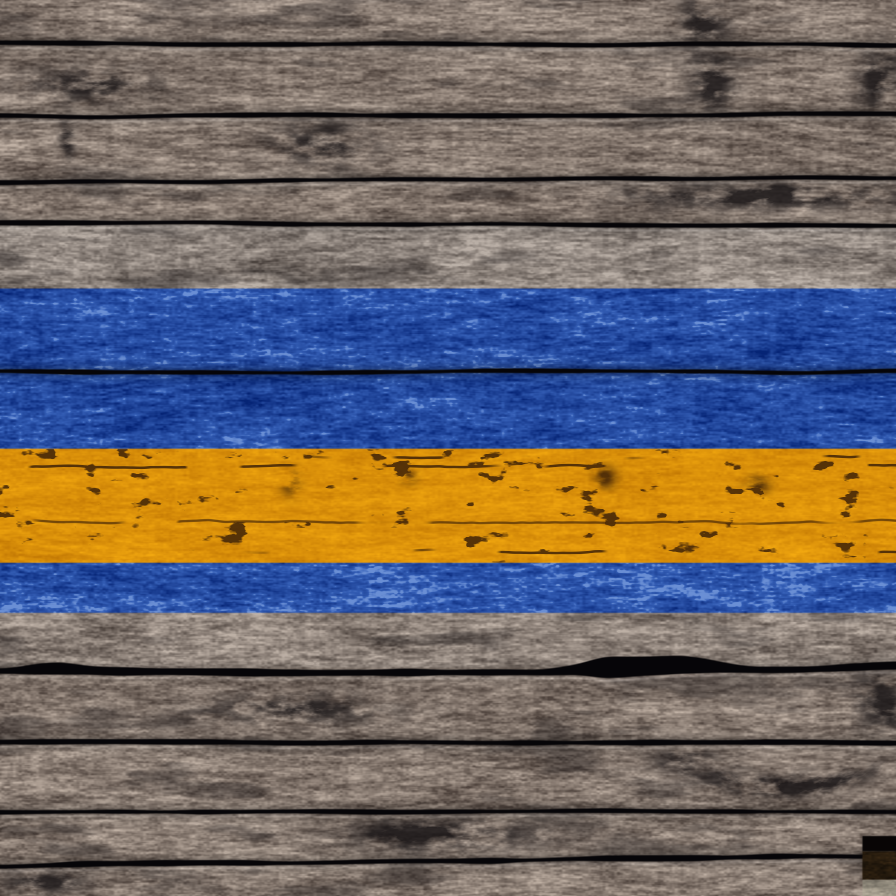
Give the GLSL for this texture, as a three.js fragment shader.

```glsl
// Weathered horizontal planks with painted blue and amber bands.
// Stretched value noise makes the grain; wobbling lines make the seams,
// and soft noisy ellipses make the stains, chips and knots.
varying vec2 vUv;

float hash(vec2 p) {
  return fract(sin(dot(p, vec2(127.1, 311.7))) * 43758.5453);
}

float noise(vec2 p) {
  vec2 i = floor(p), f = fract(p);
  f = f * f * (3.0 - 2.0 * f);
  return mix(mix(hash(i), hash(i + vec2(1, 0)), f.x),
             mix(hash(i + vec2(0, 1)), hash(i + vec2(1, 1)), f.x), f.y);
}

float fbm(vec2 p) {
  float sum = 0.0, amp = 0.5;
  for (int i = 0; i < 4; i++) {
    sum += amp * noise(p);
    p = p * 2.03 + 17.3;
    amp *= 0.5;
  }
  return sum / 0.94;
}

// Soft-edged horizontal band between two heights
float band(float y, float low, float high) {
  float e = 0.0012;
  return smoothstep(low - e, low + e, y) * (1.0 - smoothstep(high - e, high + e, y));
}

// Plank gap from left to right height: x = black core, y = shade, z = lit lower lip
vec3 seam(vec2 p, float left, float right, float halfWidth) {
  float wobble = (noise(vec2(p.x * 9.0, left * 91.0)) - 0.5) * 0.003;
  float d = p.y - mix(left, right, p.x) - wobble;
  float w = halfWidth * (0.65 + 0.7 * noise(vec2(p.x * 22.0, left * 57.0)));
  float core = 1.0 - smoothstep(w - 0.0011, w + 0.0013, abs(d));
  float shade = exp(-abs(d) * 210.0);
  float lip = exp(-pow((d + w + 0.003) / 0.0018, 2.0));
  return vec3(core, shade, lip);
}

// Ragged stain inside an ellipse
float stain(vec2 p, vec2 center, vec2 size) {
  vec2 q = (p - center) / size;
  float rough = fbm(p * vec2(45.0, 85.0) + center * 30.0);
  return exp(-dot(q, q)) * smoothstep(0.25, 0.72, rough);
}

// Broken hairline crack
float crack(vec2 p, float y, float amount) {
  float path = y + (fbm(vec2(p.x * 13.0, y * 77.0)) - 0.5) * 0.009;
  float gate = smoothstep(1.0 - amount, 1.1 - amount, noise(vec2(p.x * 17.0, y * 203.0)));
  return gate * (1.0 - smoothstep(0.0005, 0.0021, abs(p.y - path)));
}

void main() {
  vec2 p = vUv;

  // Seams
  vec3 s = seam(p, 0.951, 0.950, 0.0022);
  s = max(s, seam(p, 0.870, 0.873, 0.0023));
  s = max(s, seam(p, 0.797, 0.802, 0.0023));
  s = max(s, seam(p, 0.752, 0.748, 0.0024));
  s = max(s, seam(p, 0.585, 0.585, 0.0021));
  float bulge = smoothstep(0.59, 0.68, p.x) * (1.0 - smoothstep(0.75, 0.85, p.x));
  float leftBulge = exp(-pow((p.x - 0.06) / 0.04, 2.0));
  float sag = 0.006 * bulge + 0.003 * leftBulge - 0.005 * sin(p.x * 3.14);
  s = max(s, seam(p - vec2(0.0, sag), 0.251, 0.256, 0.0036 + 0.006 * bulge + 0.004 * leftBulge));
  s = max(s, seam(p, 0.172, 0.170, 0.0024));
  s = max(s, seam(p, 0.094, 0.095, 0.0021));
  s = max(s, seam(p, 0.034, 0.045, 0.0026));

  // Grain, from broad weathering to fine fibres
  float bend = 0.012 * fbm(p * vec2(5.0, 9.0));
  vec2 g = vec2(p.x, p.y + bend);
  float broad = fbm(g * vec2(7.0, 38.0));
  float streak = fbm(g * vec2(28.0, 190.0));
  float fibre = noise(g * vec2(130.0, 390.0));
  float speck = noise(p * vec2(310.0, 420.0));
  float grain = 0.5 + 0.55 * (broad - 0.5) + 0.8 * (streak - 0.5)
              + 0.42 * (fibre - 0.5) + 0.3 * (speck - 0.5);

  // Bare wood
  float pale = band(p.y, 0.678, 0.750) + 0.5 * band(p.y, 0.255, 0.316);
  vec3 wood = mix(vec3(0.31, 0.265, 0.24), vec3(0.75, 0.69, 0.64), clamp(grain + 0.12 * pale, 0.0, 1.0));
  wood = mix(wood, vec3(dot(wood, vec3(0.33))), 0.3 * pale);

  // Stains and knots
  float dirt = stain(p, vec2(0.10, 0.905), vec2(0.075, 0.020));
  dirt += stain(p, vec2(0.785, 0.975), vec2(0.030, 0.035));
  dirt += stain(p, vec2(0.795, 0.905), vec2(0.025, 0.035));
  dirt += stain(p, vec2(0.980, 0.910), vec2(0.025, 0.040));
  dirt += stain(p, vec2(0.360, 0.838), vec2(0.060, 0.022));
  dirt += stain(p, vec2(0.075, 0.845), vec2(0.009, 0.025));
  dirt += stain(p, vec2(0.860, 0.780), vec2(0.170, 0.015));
  dirt += stain(p, vec2(0.330, 0.208), vec2(0.100, 0.018));
  dirt += stain(p, vec2(0.985, 0.215), vec2(0.030, 0.035));
  float curve = 1.6 * pow(p.x - 0.87, 2.0);
  dirt += 1.3 * stain(p - vec2(0.0, curve), vec2(0.880, 0.122), vec2(0.100, 0.012));
  dirt += stain(p, vec2(0.765, 0.155), vec2(0.030, 0.016));
  dirt += stain(p, vec2(0.500, 0.068), vec2(0.120, 0.018));
  dirt += stain(p, vec2(0.050, 0.015), vec2(0.045, 0.014));
  dirt += 0.35 * smoothstep(0.57, 0.78, fbm(p * vec2(11.0, 42.0) + 8.0));
  wood = mix(wood, vec3(0.10, 0.085, 0.09), clamp(dirt, 0.0, 0.85));

  // Blue paint, worn thinner on the lowest strip
  float worn = 0.10 * band(p.y, 0.316, 0.372);
  vec3 blue = mix(vec3(0.02, 0.14, 0.46), vec3(0.27, 0.45, 0.80), clamp(grain + worn, 0.0, 1.0));
  blue = mix(blue, vec3(0.48, 0.61, 0.85), smoothstep(0.70, 0.95, grain + worn) * 0.7);

  // Amber paint with chips and cracks
  vec3 amber = mix(vec3(0.74, 0.45, 0.01), vec3(0.98, 0.69, 0.07), clamp(0.5 + 0.65 * (grain - 0.5), 0.0, 1.0));
  float rows = exp(-pow((p.y - 0.471) / 0.020, 2.0)) + 0.65 * exp(-pow((p.y - 0.397) / 0.016, 2.0));
  float chips = smoothstep(0.70, 0.80, fbm(p * vec2(38.0, 75.0) + 4.0) + 0.09 * rows - 0.02);
  chips += stain(p, vec2(0.325, 0.463), vec2(0.011, 0.015)) + stain(p, vec2(0.675, 0.467), vec2(0.012, 0.012));
  chips += stain(p, vec2(0.845, 0.458), vec2(0.013, 0.010)) + stain(p, vec2(0.455, 0.468), vec2(0.011, 0.008));
  chips += crack(p, 0.418, 0.75) * 0.65 + crack(p, 0.479, 0.55) + crack(p, 0.490, 0.4) + crack(p, 0.384, 0.3);
  amber = mix(amber, vec3(0.24, 0.13, 0.03), clamp(chips, 0.0, 0.85));

  // Layer the bands, then the gaps
  float blueMask = max(band(p.y, 0.499, 0.678), band(p.y, 0.316, 0.372));
  vec3 col = mix(wood, blue, blueMask);
  col = mix(col, amber, band(p.y, 0.372, 0.499));
  col += 0.13 * s.z * (1.0 - blueMask);
  col *= 1.0 - 0.5 * s.y;
  col = mix(col, vec3(0.025, 0.02, 0.03), s.x);

  // Broken corner at the lower right
  float corner = smoothstep(0.961, 0.964, p.x);
  col = mix(col, vec3(0.17, 0.12, 0.06) * (0.5 + grain), corner * band(p.y, 0.018, 0.050));
  col = mix(col, vec3(0.03, 0.02, 0.02), corner * band(p.y, 0.050, 0.067));
  col = mix(col, vec3(0.62, 0.59, 0.53) * (0.7 + 0.5 * grain), corner * band(p.y, -0.1, 0.018));
  gl_FragColor = vec4(clamp(col, 0.0, 1.0), 1.0);
}
```
